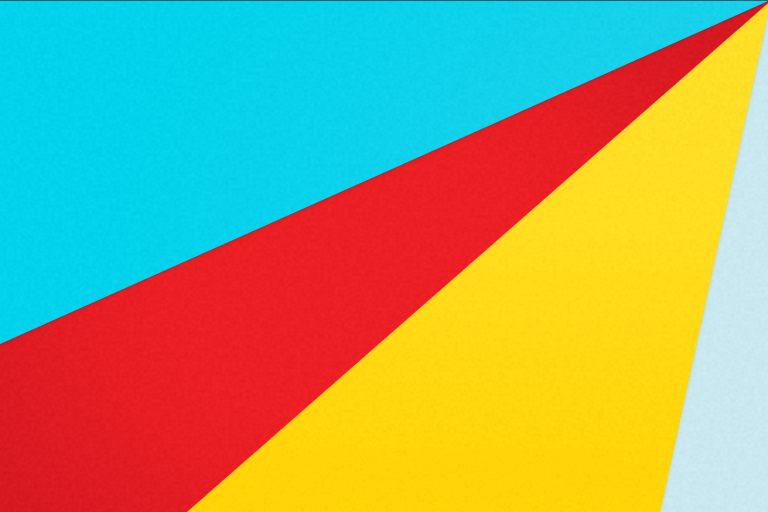
Write a Shadertoy shader that draws this background.

```glsl
// Four sheets of coloured paper fanning out from the upper right corner.
// Each sheet is a half-plane laid over the previous one, with soft tonal
// gradients, a thin contact shadow along its edge and fine paper grain.

#define ASPECT 1.5
#define GRAIN_SCALE 150.0
#define GRAIN_AMOUNT 0.022
#define SHADOW_WIDTH 0.0025
#define SHADOW_DEPTH 0.16
#define RIM_HEIGHT 0.002

const vec3 PALE = vec3(0.79, 0.91, 0.94);
const vec3 YELLOW_TOP = vec3(1.0, 0.875, 0.15);
const vec3 YELLOW_LOW = vec3(1.0, 0.835, 0.03);
const vec3 RED = vec3(0.92, 0.12, 0.14);
const vec3 RED_DARK = vec3(0.83, 0.09, 0.13);
const vec3 CYAN = vec3(0.01, 0.825, 0.925);
const vec3 CYAN_SOFT = vec3(0.09, 0.82, 0.92);
const vec3 RIM = vec3(0.20, 0.36, 0.40);

// Random unit gradient for a lattice cell
vec2 gradient(vec2 cell) {
    vec3 h = fract(cell.xyx * vec3(0.1031, 0.1030, 0.0973));
    h += dot(h, h.yzx + 33.33);
    float angle = 6.28318 * fract((h.x + h.y) * h.z);
    return vec2(cos(angle), sin(angle));
}

float gradientNoise(vec2 p) {
    vec2 i = floor(p), f = p - i;
    vec2 u = f * f * f * (f * (f * 6.0 - 15.0) + 10.0);
    vec2 e = vec2(1.0, 0.0);
    float low = mix(dot(gradient(i), f),
                    dot(gradient(i + e.xy), f - e.xy), u.x);
    float high = mix(dot(gradient(i + e.yx), f - e.yx),
                     dot(gradient(i + e.xx), f - e.xx), u.x);
    return mix(low, high, u.y);
}

// Signed distance to the line a-b, positive above and to its left
float edgeDistance(vec2 p, vec2 a, vec2 b) {
    vec2 along = normalize(b - a);
    return dot(p - a, vec2(-along.y, along.x));
}

// Lay a sheet over the base, shading the base next to the edge
vec3 laySheet(vec3 base, vec3 sheet, float dist, float pixel, float depth) {
    float shadow = depth * exp(-max(-dist, 0.0) / SHADOW_WIDTH);
    float cover = smoothstep(-0.7 * pixel, 0.7 * pixel, dist);
    return mix(base * (1.0 - shadow), sheet, cover);
}

void mainImage(out vec4 fragColor, in vec2 fragCoord) {
    vec2 p = fragCoord / iResolution.xy * vec2(ASPECT, 1.0);
    float pixel = 1.0 / iResolution.y;

    // Sheet boundaries
    float yellowEdge = edgeDistance(p, vec2(1.289, 0.0), vec2(1.5, 0.973));
    float redEdge = edgeDistance(p, vec2(0.365, 0.0), vec2(1.498, 0.992));
    float cyanEdge = edgeDistance(p, vec2(0.0, 0.328), vec2(1.496, 0.996));

    // Tones within the sheets
    vec3 yellow = mix(YELLOW_LOW, YELLOW_TOP, smoothstep(0.0, 0.8, p.y));
    float redFalloff = smoothstep(0.3, 0.9, length((p - vec2(0.68, 0.48)) * vec2(0.9, 1.0)));
    vec3 red = mix(RED, RED_DARK, redFalloff);
    float softness = smoothstep(0.1, 1.3, p.x) * smoothstep(0.6, 0.0, cyanEdge);
    vec3 cyan = mix(CYAN, CYAN_SOFT, softness);

    // Stack from bottom to top
    vec3 color = laySheet(PALE, yellow, yellowEdge, pixel, 0.5 * SHADOW_DEPTH);
    color = laySheet(color, red, redEdge, pixel, 0.4 * SHADOW_DEPTH);
    color = laySheet(color, cyan, cyanEdge, pixel, SHADOW_DEPTH);

    // Paper grain in two octaves
    float grain = gradientNoise(p * GRAIN_SCALE)
                + 0.5 * gradientNoise(p * GRAIN_SCALE * 0.43 + 17.0);
    color += GRAIN_AMOUNT * grain;

    // Dark rim along the top
    float rimCover = clamp((p.y + 0.5 * pixel - 1.0 + RIM_HEIGHT) / pixel, 0.0, 1.0);
    color = mix(color, RIM, rimCover);

    fragColor = vec4(clamp(color, 0.0, 1.0), 1.0);
}
```
